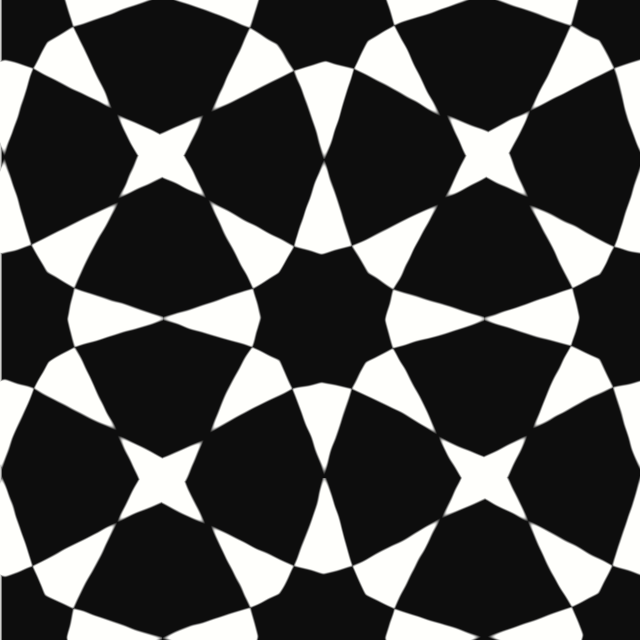
Write a WebGL 1 fragment shader that draws this pattern.

```glsl
precision highp float;

uniform vec2 u_resolution;

#define REPEATS 2.0
#define ORIGIN vec2(0.005, 0.004)
#define KITE_INNER 0.195
#define KITE_CORNER 0.242
#define KITE_TIP 0.505
#define STAR_TIP 0.190
#define STAR_NOTCH 0.070
#define TIP_ROUND 0.005
#define WOBBLE 0.008
#define SOFTNESS 0.0045
#define INK vec3(0.05, 0.05, 0.05)
#define PAPER vec3(1.0, 1.0, 0.99)

const float PI = 3.14159265;

vec2 hash22(vec2 p) {
  vec3 q = fract(p.xyx * vec3(0.1031, 0.1030, 0.0973));
  q += dot(q, q.yzx + 33.33);
  return fract((q.xx + q.yz) * q.zy);
}

// Smooth vector noise in -1..1
vec2 noise2(vec2 p) {
  vec2 i = floor(p);
  vec2 f = fract(p);
  f = f * f * (3.0 - 2.0 * f);
  vec2 low = mix(hash22(i), hash22(i + vec2(1.0, 0.0)), f.x);
  vec2 high = mix(hash22(i + vec2(0.0, 1.0)), hash22(i + 1.0), f.x);
  return 2.0 * mix(low, high, f.y) - 1.0;
}

// Signed distance to the line a-b, positive to the right of its direction
float edge(vec2 p, vec2 a, vec2 b) {
  vec2 d = normalize(b - a);
  return dot(p - a, vec2(d.y, -d.x));
}

float smoothMax(float a, float b, float k) {
  float h = max(k - abs(a - b), 0.0) / k;
  return max(a, b) + 0.25 * h * h * k;
}

// Folds the plane into equal sectors: x along the axis, y across, z the index
vec3 foldSectors(vec2 p, float count) {
  float turn = 2.0 * PI / count;
  float angle = atan(p.y, p.x);
  float index = floor(angle / turn + 0.5);
  angle -= index * turn;
  vec2 q = length(p) * vec2(cos(angle), sin(angle));
  return vec3(q.x, sqrt(q.y * q.y + TIP_ROUND * TIP_ROUND), mod(index, count));
}

// Ring of eight kites, with slightly uneven tips
float kiteRing(vec2 p, vec2 cell) {
  vec3 s = foldSectors(p, 8.0);
  vec2 vary = hash22(cell * 17.0 + vec2(s.z * 3.0 + 71.0, 53.0)) - 0.5;
  vec2 inner = vec2(KITE_INNER + 0.012 * vary.y, 0.0);
  vec2 corner = KITE_CORNER * vec2(cos(PI / 8.0), sin(PI / 8.0));
  vec2 tip = vec2(KITE_TIP + 0.03 * vary.x, 0.0);
  return smoothMax(edge(s.xy, corner, inner), edge(s.xy, tip, corner) * -1.0 * -1.0, 0.005);
}

// Four-pointed star with tips on the diagonals, a little off centre
float fourStar(vec2 p, vec2 cell) {
  vec2 vary = hash22(cell * 13.0 + 29.0) - 0.5;
  p -= 0.024 * vary;
  vec2 diagonal = vec2(p.x + p.y, p.y - p.x) * sqrt(0.5);
  vec3 s = foldSectors(diagonal, 4.0);
  vec2 tip = vec2(STAR_TIP + 0.015 * (hash22(cell * 7.0 + s.z + 41.0).x - 0.5), 0.0);
  vec2 notch = vec2(STAR_NOTCH * sqrt(0.5));
  return edge(s.xy, tip, notch);
}

void main() {
  vec2 uv = gl_FragCoord.xy / u_resolution;
  vec2 g = (uv - ORIGIN) * REPEATS;

  // Hand-cut wobble, broad and fine
  g += WOBBLE * noise2(g * 5.0 + 60.0) + 0.2 * WOBBLE * noise2(g * 24.0 + 90.0);

  vec2 ringCell = floor(g + 0.5);
  vec2 starCell = floor(g);
  float d = min(kiteRing(g - ringCell, ringCell),
                fourStar(g - starCell - 0.5, starCell));

  float soft = max(SOFTNESS, 0.75 * REPEATS / min(u_resolution.x, u_resolution.y));
  float paper = 1.0 - smoothstep(-soft, soft, d);

  // Pale sliver along the left border
  paper = max(paper, 0.8 * (1.0 - smoothstep(0.001, 0.004, uv.x)));

  gl_FragColor = vec4(mix(INK, PAPER, paper), 1.0);
}
```
